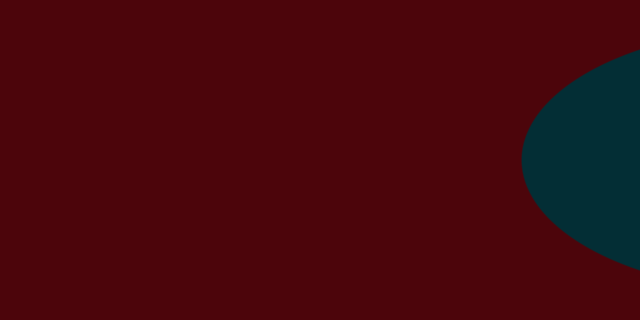
A Shadertoy shader for this background:

```glsl
const vec3 DARK_RED = vec3(0.297, 0.020, 0.042);
const vec3 DEEP_TEAL = vec3(0.011, 0.180, 0.208);

// Approximate signed distance to an ellipse, negative inside
float ellipseDistance(vec2 point, vec2 center, vec2 radii) {
    vec2 offset = point - center;
    float level = length(offset / radii);
    float slope = length(offset / (radii * radii));
    return level * (level - 1.0) / max(slope, 1e-4);
}

// Coverage of a shape with an edge of the given width
float coverage(float dist, float edgeWidth) {
    return 1.0 - smoothstep(-edgeWidth, edgeWidth, dist);
}

void mainImage(out vec4 fragColor, in vec2 fragCoord) {
    // Canvas units: height is 1, width is the aspect ratio
    float aspect = iResolution.x / iResolution.y;
    vec2 point = fragCoord / iResolution.y;
    float edgeWidth = 1.0 / iResolution.y;

    // Wide ellipse centered beyond the right border
    vec2 center = vec2(1.2295 * aspect, 0.5);
    vec2 radii = 0.4145 * vec2(aspect, 1.0);
    float dist = ellipseDistance(point, center, radii);

    vec3 color = mix(DARK_RED, DEEP_TEAL, coverage(dist, edgeWidth));
    fragColor = vec4(color, 1.0);
}
```
